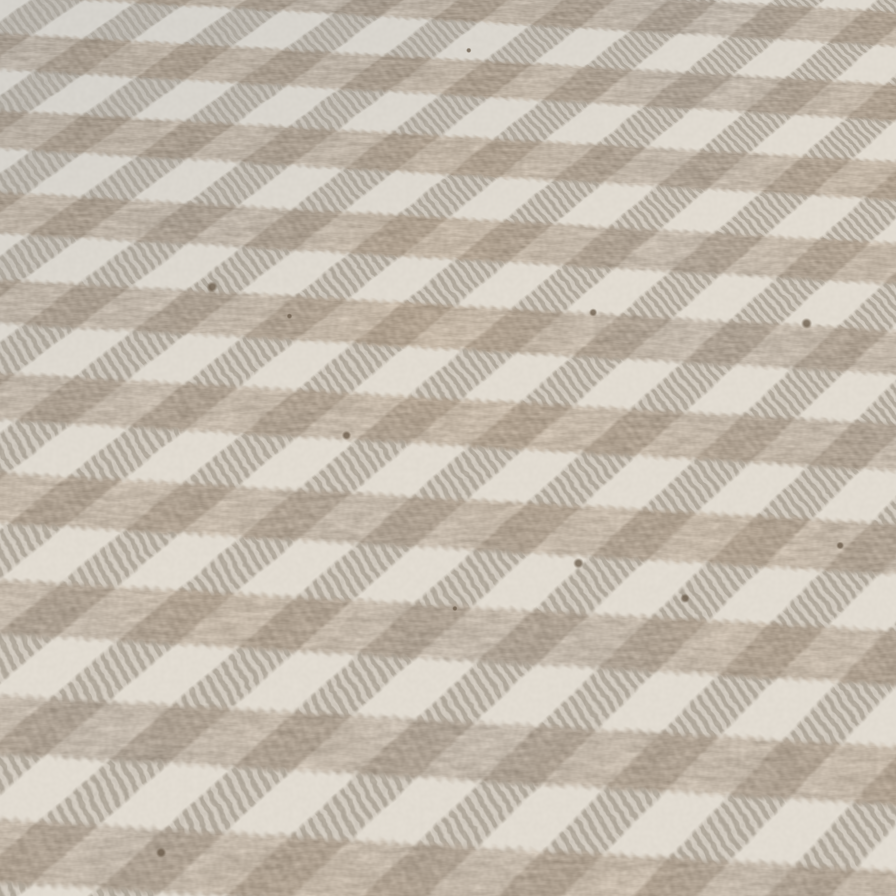
Give the GLSL for this texture, as a three.js fragment shader.

```glsl
// Woven gingham cloth lying at a slant: pale and taupe bands cross in perspective.
// Canvas points are mapped to fabric coordinates, where stripes, twill and
// streaks are formed; gradient noise adds fibre wear, a hash scatters flecks.
varying vec2 vUv;

const float TAU = 6.2831853;
const vec3 CREAM = vec3(0.885, 0.862, 0.822);
const vec3 TWILL_PALE = vec3(0.825, 0.797, 0.755);
const vec3 TWILL_GREY = vec3(0.690, 0.658, 0.608);
const vec3 SAND = vec3(0.765, 0.718, 0.660);
const vec3 TAUPE = vec3(0.675, 0.622, 0.560);
const vec3 FLECK = vec3(0.40, 0.34, 0.27);

float hash(vec2 p) {
  vec3 q = fract(vec3(p.xyx) * 0.1031);
  q += dot(q, q.yzx + 33.33);
  return fract((q.x + q.y) * q.z);
}

vec2 gradient(vec2 cell) {
  float a = TAU * hash(cell);
  return vec2(cos(a), sin(a));
}

// Gradient noise, roughly -0.7 to 0.7
float noise(vec2 p) {
  vec2 i = floor(p);
  vec2 f = fract(p);
  vec2 u = f * f * f * (f * (f * 6.0 - 15.0) + 10.0);
  vec2 e = vec2(1.0, 0.0);
  float low = mix(dot(gradient(i), f),
                  dot(gradient(i + e.xy), f - e.xy), u.x);
  float high = mix(dot(gradient(i + e.yx), f - e.yx),
                   dot(gradient(i + e.xx), f - e.xx), u.x);
  return mix(low, high, u.y);
}

float fbm(vec2 p) {
  float sum = 0.0;
  float amp = 0.6;
  for (int i = 0; i < 3; i++) {
    sum += amp * noise(p);
    p = p * 2.1 + 17.3;
    amp *= 0.5;
  }
  return sum;
}

// Soft stripe centred on each integer of t
float stripe(float t, float width, float soft) {
  float d = abs(fract(t + 0.5) - 0.5);
  return 1.0 - smoothstep(0.5 * width - soft, 0.5 * width + soft, d);
}

// Perspective mapping: x counts slanted columns, y counts rows downward
vec2 fabricCoords(vec2 p) {
  float depth = p.y - 0.057 * p.x;
  float column = (p.x - 1.055 + 1.07 * depth) / (0.1107 + 0.033 * depth);
  float row = (depth - 0.0156) / (0.0816 + 0.0298 * depth);
  return vec2(column, row);
}

// Sparse round flecks, one chance per grid cell
float flecks(vec2 p, float count, float chance) {
  vec2 cell = floor(p * count);
  vec2 centre = 0.2 + 0.6 * vec2(hash(cell + 3.1), hash(cell + 8.7));
  float radius = mix(0.015, 0.036, hash(cell + 21.4));
  float d = length(fract(p * count) - centre);
  float present = step(hash(cell + 40.2), chance);
  return present * (1.0 - smoothstep(radius * 0.5, radius * 1.4, d));
}

void main() {
  vec2 p = vec2(vUv.x, 1.0 - vUv.y);
  vec2 fabric = fabricCoords(p);

  // Diagonal twill, slightly irregular, also frays the band edges
  float wobble = fbm(fabric * 5.0);
  float twill = sin(TAU * (dot(fabric, vec2(-10.0, 16.0)) + 0.35 * wobble));
  float fray = 0.012 * twill + 0.025 * wobble;
  float column = stripe(fabric.x + 0.03 * wobble, 0.48, 0.028);
  float row = stripe(fabric.y + 0.5 + fray, 0.48, 0.035);

  // Fibre noise: fine grain, streaks along the rows, broad colour drift
  float grain = noise(p * 190.0) + 0.6 * noise(p * 95.0);
  float streak = fbm(fabric * vec2(5.0, 22.0) + 9.0);
  float blotch = fbm(fabric * vec2(2.2, 5.0) + 31.0);
  float drift = noise(p * 3.2 + 5.0);

  // Pale rows: cream crossed by broken grey twill
  float thread = smoothstep(-0.8, 0.8, twill + 0.9 * grain);
  float clarity = mix(0.55, 1.0, smoothstep(0.0, 0.55, 0.4 * p.x + p.y));
  vec3 hatch = mix(TWILL_PALE, TWILL_GREY, mix(0.5, thread, clarity));
  vec3 paleRow = mix(CREAM, hatch, column);

  // Dark rows: sand crossed by taupe, worn in streaks
  vec3 darkRow = mix(SAND, TAUPE, column * (0.92 + 0.5 * blotch));
  darkRow += 0.11 * streak + 0.07 * blotch + 0.013 * twill * column;
  darkRow += drift * vec3(0.015, 0.0, -0.018);

  vec3 color = mix(paleRow, darkRow, row);
  color += grain * mix(0.012, 0.04, max(row, column));

  // Cooler, dimmer light toward the upper left
  float light = smoothstep(0.0, 0.7, 0.5 * p.x + p.y);
  color *= mix(vec3(0.945, 0.958, 0.975), vec3(1.0), light);
  color = mix(color, FLECK, 0.75 * flecks(p, 7.0, 0.2));
  gl_FragColor = vec4(clamp(color, 0.0, 1.0), 1.0);
}
```
